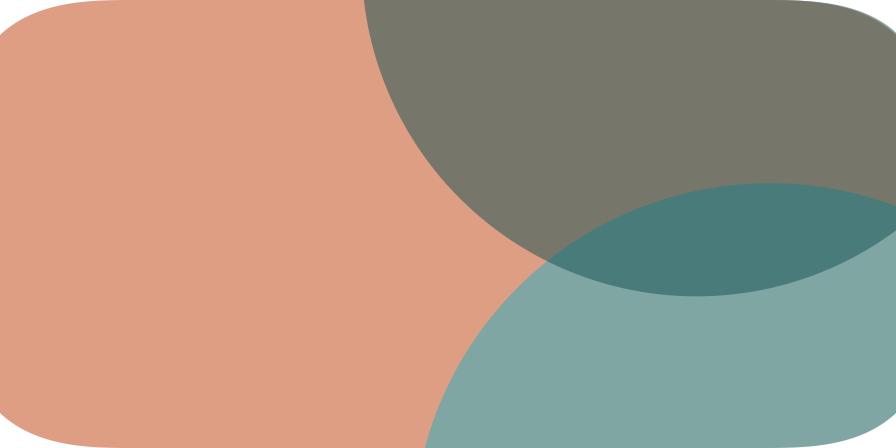
A Shadertoy shader for this background:

```glsl
const vec3 PAPER = vec3(1.0);
const vec3 SALMON = vec3(0.865, 0.620, 0.518);
const vec3 OLIVE = vec3(0.467, 0.463, 0.416);
const vec3 PALE_TEAL = vec3(0.502, 0.651, 0.643);
const vec3 DEEP_TEAL = vec3(0.282, 0.482, 0.477);
const vec3 RIM_TEAL = vec3(0.53, 0.64, 0.63);

float circleDistance(vec2 p, vec2 center, float radius) {
    return length(p - center) - radius;
}

// Rounded box whose corners follow a superellipse of the given power
float squircleDistance(vec2 p, vec2 halfSize, float corner, float power) {
    vec2 q = max(abs(p) - halfSize + corner, 0.0);
    return pow(pow(q.x, power) + pow(q.y, power), 1.0 / power) - corner;
}

// Coverage of a shape, smoothed over about one pixel
float coverage(float dist, float pixel) {
    return clamp(0.5 - dist / pixel, 0.0, 1.0);
}

void mainImage(out vec4 fragColor, in vec2 fragCoord) {
    float pixel = 1.0 / iResolution.y;
    vec2 p = fragCoord * pixel;
    vec2 fromCenter = p - 0.5 * iResolution.xy * pixel;

    // Overlapping discs
    float upper = coverage(circleDistance(p, vec2(1.5547, 1.0859), 0.7474), pixel);
    float lower = coverage(circleDistance(p, vec2(1.7188, -0.2070), 0.7980), pixel);
    vec3 base = mix(SALMON, OLIVE, upper);
    vec3 overlay = mix(PALE_TEAL, DEEP_TEAL, upper);
    vec3 cardColor = mix(base, overlay, lower);

    // Card extends past both sides; the upper disc leaves a thin rim on it
    vec2 cardHalf = vec2(1.0885, 0.5);
    float card = coverage(squircleDistance(fromCenter, cardHalf, 0.39, 2.89), pixel);
    float rim = coverage(squircleDistance(fromCenter, cardHalf, 0.39, 3.0), pixel);

    vec3 color = mix(PAPER, RIM_TEAL, rim * upper);
    color = mix(color, cardColor, card);
    fragColor = vec4(color, 1.0);
}
```
